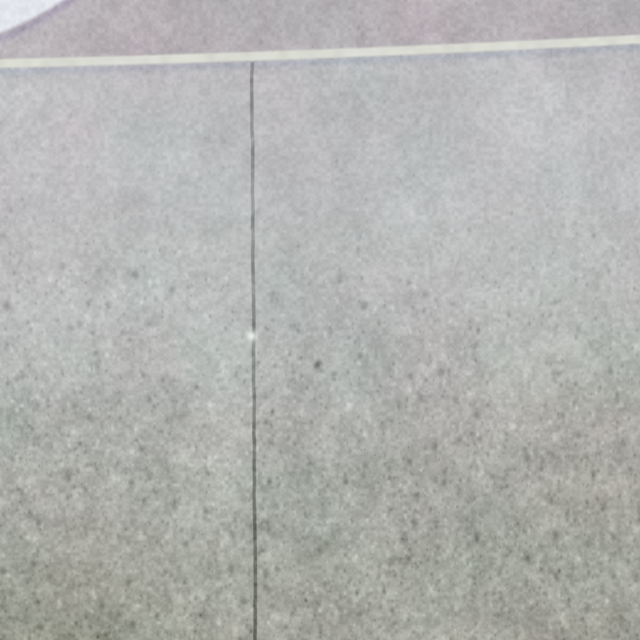
Reproduce this texture procedurally as a WebGL 2 fragment shader.

```glsl
#version 300 es
precision highp float;
// Weathered concrete slab with a pale painted line, a dark vertical joint and speckled grit.

#define GRAIN 0.085
#define MOTTLE 0.085
#define LINE_HALF_WIDTH 0.0068
#define JOINT_HALF_WIDTH 0.0027
#define JOINT_DARKNESS 0.19
#define GRIT_CELLS 62.0
#define FINE_GRIT_CELLS 120.0

uniform vec2 u_resolution;
out vec4 fragColor;

const vec3 SLAB_TOP = vec3(0.735, 0.735, 0.745);
const vec3 SLAB_MIDDLE = vec3(0.715, 0.723, 0.718);
const vec3 SLAB_BOTTOM = vec3(0.635, 0.643, 0.605);
const vec3 UPPER_STRIP = vec3(0.715, 0.695, 0.712);
const vec3 PAINT = vec3(0.86, 0.87, 0.83);
const vec3 CORNER = vec3(0.89, 0.90, 0.93);

float hash(vec2 p) {
    vec3 q = fract(vec3(p.xyx) * 0.1031);
    q += dot(q, q.yzx + 33.33);
    return fract((q.x + q.y) * q.z);
}

float noise(vec2 p) {
    vec2 i = floor(p), f = fract(p);
    f = f * f * (3.0 - 2.0 * f);
    return mix(mix(hash(i), hash(i + vec2(1, 0)), f.x),
               mix(hash(i + vec2(0, 1)), hash(i + vec2(1, 1)), f.x), f.y);
}

float fbm(vec2 p) {
    float sum = 0.0, amp = 0.5;
    for (int i = 0; i < 5; i++) {
        sum += amp * noise(p);
        p = mat2(1.6, 1.2, -1.2, 1.6) * p + 17.3;
        amp *= 0.5;
    }
    return sum;
}

// Signed sum of scattered soft specks: dark negative, light positive
float grit(vec2 p, float density) {
    vec2 cell = floor(p);
    float sum = 0.0;
    for (int y = -1; y <= 1; y++)
    for (int x = -1; x <= 1; x++) {
        vec2 id = cell + vec2(x, y);
        vec2 center = id + vec2(hash(id + 11.0), hash(id + 47.0));
        float radius = mix(0.16, 0.42, hash(id + 83.0));
        vec2 d = (p - center) * vec2(1.15, 0.85);
        float present = smoothstep(0.0, 0.15, density - hash(id + 131.0));
        float tone = hash(id + 191.0) < 0.6 ? -1.0 : 0.75;
        sum += tone * present * exp(-dot(d, d) / (radius * radius));
    }
    return sum;
}

float spot(vec2 p, vec2 center, float radius) {
    vec2 d = (p - center) / radius;
    return exp(-dot(d, d));
}

void main() {
    vec2 uv = gl_FragCoord.xy / u_resolution;
    float aa = 1.0 / min(u_resolution.x, u_resolution.y);
    float wear = 1.0 - smoothstep(0.1, 0.8, uv.y);

    // Slab tone, cool above and brownish below
    vec3 color = mix(SLAB_BOTTOM, SLAB_MIDDLE, smoothstep(0.0, 0.55, uv.y));
    color = mix(color, SLAB_TOP, smoothstep(0.45, 0.85, uv.y));
    float lineY = 0.901 + 0.022 * uv.x + 0.016 * uv.x * uv.x;
    float lineDist = uv.y - lineY;
    color = mix(color, UPPER_STRIP, smoothstep(-aa, aa, lineDist));

    // Broad stains, faint vertical streaks and colour drift
    color += MOTTLE * (fbm(uv * 6.0 + 3.0) - 0.48);
    color += 0.10 * (fbm(uv * 28.0) - 0.48) * (0.6 + 0.6 * wear);
    color += 0.025 * (noise(uv * vec2(34.0, 3.0)) - 0.5);
    color += vec3(-0.5, 0.5, 0.1) * 0.045 * (fbm(uv * 9.0 + 61.0) - 0.48);
    color -= vec3(0.07, 0.07, 0.08) * spot(uv, vec2(0.1, -0.02), 0.16);
    color -= vec3(0.035, 0.04, 0.05) * spot(uv, vec2(0.95, 0.35), 0.2);
    color += 0.025 * spot(uv, vec2(0.83, 0.62), 0.16);

    // Fine grain and grit, denser toward the bottom
    float grain = noise(uv * 150.0) + 0.6 * noise(uv * 260.0 + 9.0) - 0.8;
    color += GRAIN * grain * (0.65 + 0.45 * wear);
    float patches = 0.5 + fbm(uv * 7.0 + 29.0);
    color += 0.10 * grit(uv * GRIT_CELLS, (0.08 + 0.24 * wear) * patches);
    color += 0.075 * grit(uv * FINE_GRIT_CELLS + 31.0, (0.10 + 0.28 * wear) * patches);

    // Vertical joint below the painted line, uneven and darker downward
    float jointX = 0.393 + 0.006 * (1.0 - uv.y) + 0.0016 * (noise(vec2(5.0, uv.y * 40.0)) - 0.5);
    float jointDist = abs(uv.x - jointX);
    float joint = 1.0 - smoothstep(JOINT_HALF_WIDTH - aa, JOINT_HALF_WIDTH + aa, jointDist);
    joint *= 0.65 + 0.5 * noise(vec2(2.0, uv.y * 55.0)) + 0.2 * wear;
    joint *= 1.0 - smoothstep(-0.012, -0.006, lineDist);
    color -= JOINT_DARKNESS * joint;

    // One pale chip on the joint and one dark pit beside it
    color = mix(color, vec3(0.91, 0.93, 0.91), spot(uv, vec2(0.393, 0.475), 0.008));
    color -= 0.25 * spot(uv, vec2(0.496, 0.43), 0.006);

    // Painted line with a soft edge and a faint cool shadow below
    color -= vec3(0.045, 0.035, 0.012) * exp(-pow((lineDist + 0.013) / 0.006, 2.0));
    float paint = 1.0 - smoothstep(LINE_HALF_WIDTH - 0.003, LINE_HALF_WIDTH + 0.003, abs(lineDist));
    color = mix(color, PAINT + 0.05 * (noise(uv * 70.0) - 0.5), paint * 0.93);

    // Bright curved corner with a lavender rim
    float cornerDist = uv.y - (0.948 + 0.38 * uv.x + 1.4 * uv.x * uv.x);
    color -= vec3(0.07, 0.08, 0.03) * exp(-pow((cornerDist + 0.008) / 0.008, 2.0));
    color = mix(color, CORNER + 0.04 * grain, smoothstep(-0.004, 0.006, cornerDist));

    fragColor = vec4(clamp(color, 0.0, 1.0), 1.0);
}
```
